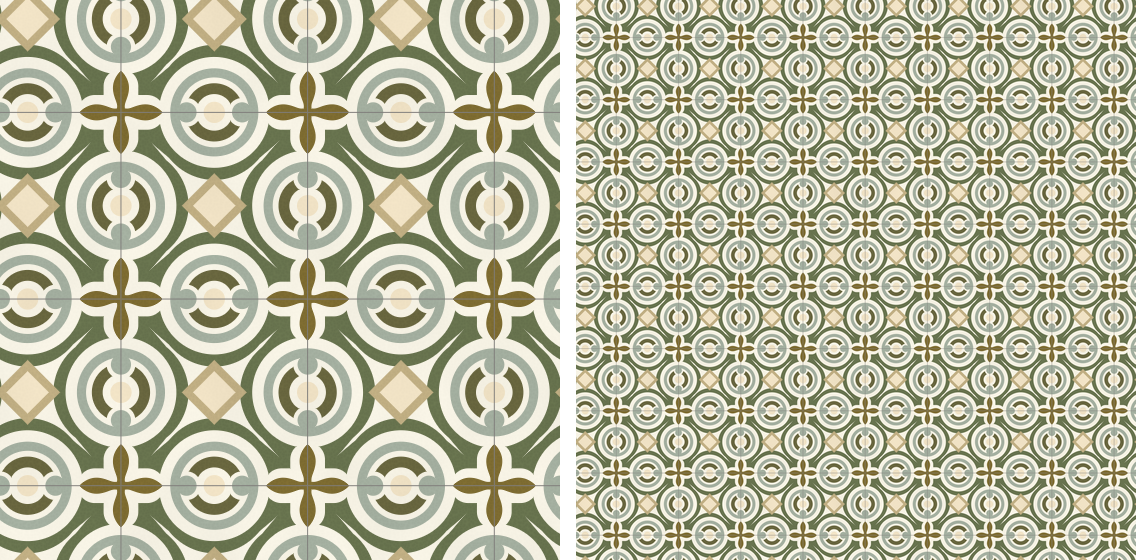
Left, the tile; right, the same tile 3 across and 3 down.
A Shadertoy shader for this pattern:

```glsl
const float REPEATS = 3.0;
const vec2 CROSS_OFFSET = vec2(0.648, 0.398);
const float GRAIN_CELLS = 210.0;
const float GRAIN_DEPTH = 0.07;
const float CLOUD_DEPTH = 0.008;
const float TAU = 6.2831853;

// Sizes in units of one tile
const float GROUT_HALF = 0.0026;
const float MEDALLION_R = 0.297;
const vec2 RING_R = vec2(0.187, 0.236);
const vec2 ARC_R = vec2(0.098, 0.156);
const float KNOB_POS = 0.149;
const float KNOB_R = 0.054;
const float KNOB_HALO = 0.077;
const float HUB_R = 0.057;
const float PETAL_LENGTH = 0.222;
const float PETAL_HALF = 0.043;
const float LOBE_POS = 0.14;
const float LOBE_R = 0.093;
const vec2 DIAMOND_R = vec2(0.114, 0.174);
const float STAR_R = 0.344;
const float STAR_FLARE = 0.036;
const float SPIKE_TIP = 0.17;
const float SPIKE_HALF = 0.0095;

const vec3 CREAM = vec3(0.965, 0.95, 0.895);
const vec3 GREEN = vec3(0.405, 0.45, 0.305);
const vec3 OLIVE = vec3(0.41, 0.40, 0.245);
const vec3 SAGE = vec3(0.64, 0.685, 0.625);
const vec3 BROWN = vec3(0.49, 0.42, 0.19);
const vec3 TAN = vec3(0.75, 0.68, 0.51);
const vec3 SAND = vec3(0.94, 0.885, 0.77);
const vec3 GROUT = vec3(0.50, 0.49, 0.48);

float cover(float d, float px) {
    return clamp(0.5 - d / px, 0.0, 1.0);
}

float band(float r, vec2 limits) {
    return max(limits.x - r, r - limits.y);
}

vec2 hash2(vec2 p) {
    vec3 h = fract(p.xyx * vec3(0.1031, 0.1030, 0.0973));
    h += dot(h, h.yzx + 33.33);
    return fract((h.xx + h.yz) * h.zy);
}

// Distance to the nearest grain, wrapping over the canvas
float cellular(vec2 uv) {
    vec2 p = uv * GRAIN_CELLS;
    vec2 cell = floor(p);
    float nearest = 2.0;
    for (int y = -1; y <= 1; y++)
    for (int x = -1; x <= 1; x++) {
        vec2 c = cell + vec2(x, y);
        nearest = min(nearest, length(c + hash2(mod(c, GRAIN_CELLS)) - p));
    }
    return nearest;
}

float clouds(vec2 uv) {
    vec2 a = uv * TAU;
    return sin(2.0 * a.x + 3.0 * a.y + sin(5.0 * a.x))
         + 0.6 * sin(7.0 * a.x - 4.0 * a.y + sin(3.0 * a.y));
}

// Four-pointed field around the diamond, with thin diagonal spikes
float starField(vec2 q, vec2 m) {
    float r = length(m);
    float along = 0.5 * (q.x + q.y);
    float across = (q.x - q.y) * 0.70711;
    float rim = STAR_R + STAR_FLARE * (m.y * m.y / (r * r + 1e-5) - 0.5);
    float spike = across - SPIKE_HALF * (along - SPIKE_TIP) / (0.25 - SPIKE_TIP);
    return along > 0.25 ? rim - r : spike;
}

float petal(vec2 q) {
    float t = clamp(q.x / PETAL_LENGTH, 0.0, 1.0);
    float profile = pow(max(sin(0.5 * TAU * pow(t, 1.31)), 0.0), 0.8);
    float fillet = 0.02 * exp(-q.x * q.x / 0.0009);
    return max(q.y - PETAL_HALF * profile - fillet, q.x - PETAL_LENGTH);
}

void mainImage(out vec4 fragColor, in vec2 fragCoord) {
    vec2 uv = fragCoord / iResolution.xy;
    float px = REPEATS / min(iResolution.x, iResolution.y);

    // Fold the tile into one eighth; the cross is at the origin
    vec2 q = abs(fract(uv * REPEATS - CROSS_OFFSET + 0.5) - 0.5);
    if (q.y > q.x) q = q.yx;
    vec2 m = q - vec2(0.5, 0.0);
    float r = length(m);
    float knob = length(vec2(abs(m.x) - KNOB_POS, m.y));

    // Ground and diamond
    vec3 col = mix(GREEN, CREAM, cover(starField(q, m), px));
    float diamond = 1.0 - q.x - q.y;
    col = mix(col, TAN, cover((diamond - DIAMOND_R.y) * 0.70711, px));
    col = mix(col, SAND, cover((diamond - DIAMOND_R.x) * 0.70711, px));

    // Medallion and cross
    float lobe = length(vec2(max(q.x - LOBE_POS, 0.0), q.y)) - LOBE_R;
    col = mix(col, CREAM, cover(min(lobe, r - MEDALLION_R), px));
    col = mix(col, SAGE, cover(min(band(r, RING_R), knob - KNOB_R), px));
    col = mix(col, OLIVE, cover(max(band(r, ARC_R), KNOB_HALO - knob), px));
    col = mix(col, SAND, cover(r - HUB_R, px));
    col = mix(col, BROWN, cover(petal(q), px));

    // Fine grain, stronger on dark glaze, and faint tonal drift
    float dark = 1.0 - smoothstep(0.4, 0.95, col.g);
    float grain = cellular(uv) - 0.45;
    col *= 1.0 + GRAIN_DEPTH * grain * mix(0.2, 1.0, dark) + CLOUD_DEPTH * clouds(uv);

    col = mix(col, GROUT, cover(q.y - GROUT_HALF, px));
    fragColor = vec4(col, 1.0);
}
```
